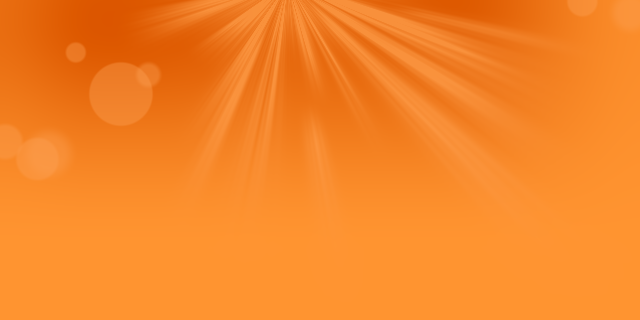
Reproduce this background procedurally as a WebGL 2 fragment shader.

```glsl
#version 300 es
precision highp float;
// Warm orange backdrop: a darker top band, soft light rays fanning down from
// a source just above the upper edge, and a few translucent discs.
// Rays are Gaussian lobes in polar angle, broken up by gradient noise.
uniform vec2 u_resolution;
out vec4 fragColor;

// Ray: angle from straight down, angular width, start, reach (canvas heights)
const vec4 RAYS[12] = vec4[12](
    vec4(-1.27, 0.120, 0.00, 0.58), vec4(-0.84, 0.170, 0.00, 0.40),
    vec4(-0.56, 0.080, 0.00, 0.66), vec4(-0.43, 0.060, 0.12, 0.90),
    vec4(-0.18, 0.110, 0.00, 0.92), vec4( 0.17, 0.055, 0.38, 1.15),
    vec4( 0.28, 0.085, 0.00, 0.42), vec4( 0.51, 0.050, 0.00, 0.66),
    vec4( 0.79, 0.080, 0.08, 1.50), vec4( 1.00, 0.075, 0.05, 1.15),
    vec4( 1.19, 0.095, 0.00, 1.05), vec4( 1.34, 0.035, 0.30, 1.05));

// Disc: centre, radius, edge softness
const vec4 DISCS[8] = vec4[8](
    vec4(0.378, 0.706, 0.099, 0.004), vec4(0.237, 0.836, 0.031, 0.005),
    vec4(0.464, 0.766, 0.037, 0.009), vec4(0.117, 0.503, 0.066, 0.006),
    vec4(0.153, 0.520, 0.068, 0.025), vec4(0.016, 0.557, 0.054, 0.008),
    vec4(1.820, 0.996, 0.047, 0.005), vec4(1.970, 0.960, 0.055, 0.020));

vec2 gradient(vec2 cell) {
    float h = fract(sin(dot(cell, vec2(127.1, 311.7))) * 43758.5);
    return vec2(cos(6.2832 * h), sin(6.2832 * h));
}

float gradientNoise(vec2 p) {
    vec2 i = floor(p), f = fract(p);
    vec2 u = f * f * f * (f * (f * 6.0 - 15.0) + 10.0);
    float a = dot(gradient(i), f);
    float b = dot(gradient(i + vec2(1, 0)), f - vec2(1, 0));
    float c = dot(gradient(i + vec2(0, 1)), f - vec2(0, 1));
    float d = dot(gradient(i + vec2(1, 1)), f - vec2(1, 1));
    return mix(mix(a, b, u.x), mix(c, d, u.x), u.y);
}

// Darkness of the backdrop: a top band plus a deep patch beside each ray group
float shade(vec2 p) {
    float band = 0.80 * smoothstep(0.22, 0.92, p.y);
    float left = mix(0.72, 1.0, smoothstep(0.0, 0.3, p.x));
    float right = 1.0 - 0.85 * smoothstep(1.4, 2.02, p.x);
    vec2 a = (p - vec2(0.37, 0.94)) / vec2(0.36, 0.22);
    vec2 b = (p - vec2(1.38, 1.0)) / vec2(0.34, 0.17);
    return band * left * right + 0.27 * exp(-dot(a, a)) + 0.22 * exp(-dot(b, b));
}

float rayLight(vec2 p) {
    vec2 d = p - vec2(0.90, 1.055);
    float angle = atan(d.x, -d.y), r = length(d);
    float light = 0.0;
    for (int i = 0; i < 12; i++) {
        vec4 ray = RAYS[i];
        float across = (angle - ray.x) / ray.y;
        float along = 1.0 - smoothstep(ray.w * 0.35, ray.w, r);
        along *= smoothstep(ray.z - 0.01, ray.z + 0.15, r);
        light += exp(-across * across) * along;
    }
    // Fine streaks run along each ray and drift slowly with distance
    float streaks = gradientNoise(vec2(angle * 17.0, r * 1.2))
                  + 0.7 * gradientNoise(vec2(angle * 43.0 + 7.0, r * 1.8));
    // Wide glow at the source, leaning to the right
    vec2 g = (p - vec2(0.95, 1.0)) / vec2(0.23, 0.12);
    float glow = exp(-dot(g, g));
    return clamp(light * (0.88 + 0.8 * streaks) + glow * (0.6 + 0.5 * streaks), 0.0, 1.0);
}

void main() {
    vec2 p = gl_FragCoord.xy / u_resolution.y;
    float pixel = 1.0 / u_resolution.y;

    // Backdrop
    vec3 amber = vec3(1.0, 0.58, 0.19);
    vec3 burnt = vec3(0.87, 0.35, 0.0);
    vec3 color = mix(amber, burnt, shade(p));

    // Rays, fading out toward the bottom
    vec3 peach = vec3(0.99, 0.60, 0.27);
    color = mix(color, peach, 0.85 * rayLight(p) * smoothstep(0.0, 0.5, p.y));

    // Translucent discs
    for (int i = 0; i < 8; i++) {
        vec4 disc = DISCS[i];
        float soft = max(disc.w, pixel);
        float edge = length(p - disc.xy) - disc.z;
        float cover = 1.0 - smoothstep(-soft, soft, edge);
        color = mix(color, vec3(0.99, 0.63, 0.33), 0.40 * cover);
    }
    fragColor = vec4(color, 1.0);
}
```
